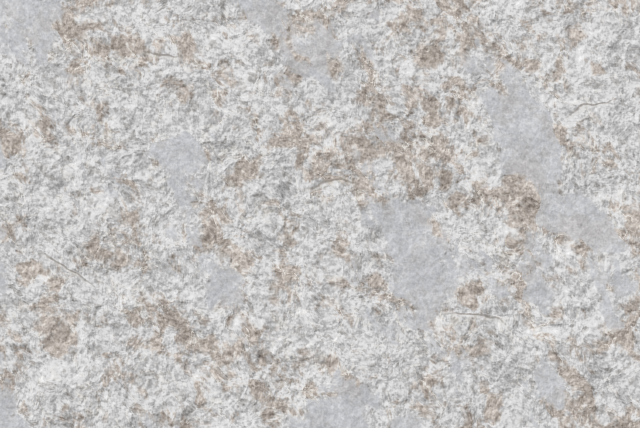
Reproduce this texture procedurally as a Shadertoy shader.

```glsl
const vec3 PALE_STONE = vec3(0.795, 0.795, 0.797);
const vec3 SLATE      = vec3(0.745, 0.750, 0.765);
const vec3 OCHRE      = vec3(0.645, 0.590, 0.540);
const vec3 CREAM      = vec3(0.890, 0.878, 0.855);
const vec3 CREVICE    = vec3(0.520, 0.495, 0.470);

float hash(vec2 p) {
    vec3 q = fract(vec3(p.xyx) * 0.1031);
    q += dot(q, q.yzx + 33.33);
    return fract((q.x + q.y) * q.z);
}

mat2 rotation(float angle) {
    float c = cos(angle), s = sin(angle);
    return mat2(c, s, -s, c);
}

float noise(vec2 p) {
    vec2 cell = floor(p), f = fract(p);
    vec2 u = f * f * f * (f * (f * 6.0 - 15.0) + 10.0);
    float low  = mix(hash(cell), hash(cell + vec2(1, 0)), u.x);
    float high = mix(hash(cell + vec2(0, 1)), hash(cell + vec2(1, 1)), u.x);
    return mix(low, high, u.y);
}

float fbm(vec2 p, int octaves, float gain) {
    mat2 turn = 2.03 * rotation(0.65);
    float sum = 0.0, total = 0.0, weight = 1.0;
    for (int i = 0; i < octaves; i++) {
        sum += weight * noise(p);
        total += weight;
        weight *= gain;
        p = turn * p + 17.3;
    }
    return sum / total;
}

// Bend the domain so that flakes curl and tear
vec2 warp(vec2 p, float scale, float amount) {
    vec2 bend = vec2(fbm(p * scale + 3.7, 3, 0.5), fbm(p * scale + 41.2, 3, 0.5));
    return p + amount * (bend - 0.5);
}

// Compress along the steep grain of the rock
vec2 alongGrain(vec2 p, float angle, float stretch) {
    return rotation(-angle) * p * vec2(1.0 / stretch, 1.0);
}

// Lumps broken by sharp folds
float surfaceHeight(vec2 p) {
    float lumps = fbm(p * 17.0, 5, 0.62);
    float folds = abs(fbm(p * 15.0 + 60.0, 4, 0.55) - 0.5);
    return lumps - 1.1 * folds;
}

// Contour line of a noise field, used for thin crusty rims
float rim(float field, float width) {
    return 1.0 - smoothstep(0.0, width, abs(field - 0.5));
}

// Tapered fracture: x is the dark gap, y the light lip below it
vec2 fracture(vec2 p, vec2 centre, float angle, float halfLength, float pixel) {
    vec2 q = rotation(-angle) * (p - centre);
    q.y += 0.022 * (noise(q.xx * vec2(13.0, 0.0) + centre * 31.0) - 0.5)
         + 1.2 * q.x * q.x;
    float taper = 1.0 - smoothstep(0.3, 1.0, abs(q.x) / halfLength);
    float gap = 1.0 - smoothstep(0.0, 0.0020 + pixel, abs(q.y));
    float lip = 1.0 - smoothstep(0.0, 0.004 + pixel, abs(q.y + 0.005));
    return taper * vec2(gap, lip);
}

void mainImage(out vec4 fragColor, in vec2 fragCoord) {
    vec2 p = fragCoord / iResolution.y;
    float pixel = 1.0 / iResolution.y;
    vec2 bent = alongGrain(warp(p, 14.0, 0.035), -1.0, 1.25);
    vec2 loose = warp(p, 9.0, 0.06);

    // Smooth slate faces between the rough crust
    float slabField = fbm(alongGrain(loose, -0.95, 1.6) * 6.5 + 8.0, 6, 0.58);
    float slab = smoothstep(0.575, 0.625, slabField);
    float rough = 1.0 - slab;

    // Relief lit from the upper left
    vec2 grainLight = alongGrain(vec2(-0.0024, 0.0034), -1.0, 1.25);
    float relief = surfaceHeight(bent) - surfaceHeight(bent + grainLight);
    float shade = fbm(bent * 16.0 + 25.0, 5, 0.65) - 0.5;
    float grain = fbm(p * 125.0 + 5.0, 2, 0.9) - 0.5;

    // Mineral layers
    float stainField = 0.42 * fbm(loose * 9.0 + 90.0, 5, 0.6) + 0.58 * fbm(bent * 27.0 + 13.0, 4, 0.7);
    float stain = smoothstep(0.495, 0.635, stainField);
    float crust = rim(fbm(bent * 14.0 + 70.0, 5, 0.6), 0.035);
    crust *= smoothstep(0.42, 0.58, fbm(bent * 26.0 + 33.0, 3, 0.6));
    float pits = smoothstep(0.60, 0.78, fbm(bent * 62.0 + 51.0, 2, 0.7));

    vec3 colour = mix(PALE_STONE, SLATE, 0.7 * slab);
    colour = mix(colour, OCHRE, 0.62 * stain * mix(0.25, 1.0, rough));
    colour = mix(colour, CREAM, 0.65 * crust * mix(0.2, 1.0, rough));
    colour = mix(colour, CREVICE, 0.28 * pits * mix(0.2, 1.0, rough));
    colour += 1.15 * relief * mix(0.35, 1.0, rough);
    colour += shade * mix(0.10, 0.20, rough);
    colour += grain * mix(0.14, 0.27, rough);

    // Scattered fractures
    for (int i = 0; i < 5; i++) {
        float id = float(i);
        float column = (id + 0.2 + 0.6 * hash(vec2(id, 4.0))) / 5.0;
        vec2 centre = vec2(column * iResolution.x * pixel, 0.1 + 0.8 * fract(id * 0.618 + 0.35));
        float angle = mix(-0.9, 1.0, hash(vec2(id, 13.0)));
        float halfLength = mix(0.06, 0.13, hash(vec2(id, 19.0)));
        vec2 crack = fracture(warp(p, 22.0, 0.022), centre, angle, halfLength, pixel);
        colour = mix(colour, CREAM, 0.40 * crack.y);
        colour = mix(colour, CREVICE, 0.60 * crack.x);
    }

    // Soft shoulder keeps highlights chalky
    colour -= 0.5 * max(colour - 0.85, 0.0);
    fragColor = vec4(clamp(colour, 0.0, 1.0), 1.0);
}
```
